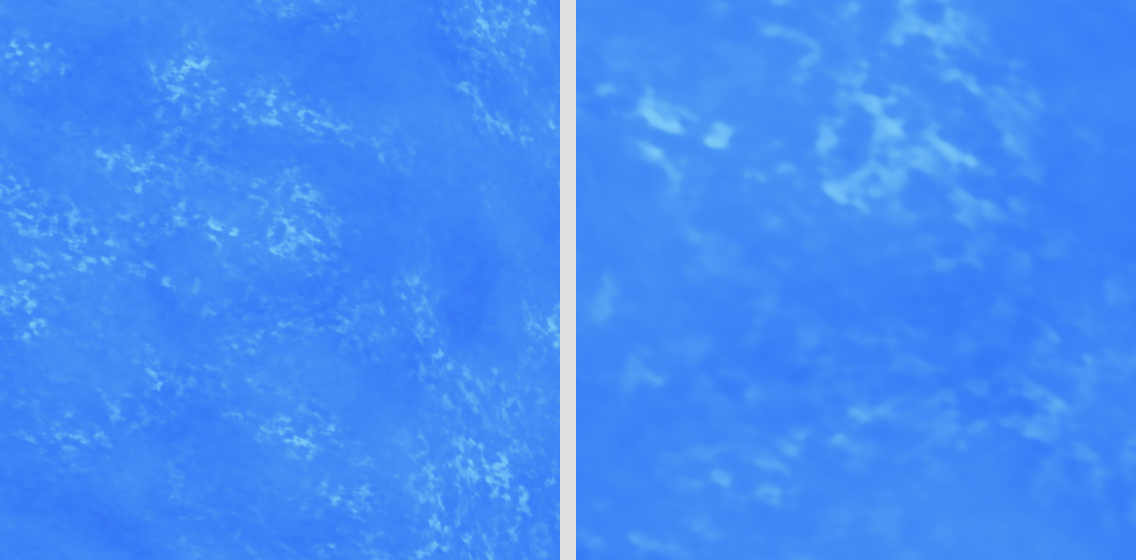
Left: the whole. Right: its middle third, enlarged.
Give the GLSL for this texture, as a WebGL 2 fragment shader.

```glsl
#version 300 es
precision highp float;

uniform vec2 u_resolution;
out vec4 fragColor;

const vec3 DEEP_BLUE = vec3(0.210, 0.472, 0.968);
const vec3 LIGHT_BLUE = vec3(0.300, 0.602, 0.955);
const vec3 GLINT_BLUE = vec3(0.480, 0.775, 0.970);

const float BASE_TONE = 0.36;
const float BROAD_CONTRAST = 1.15;
const float GRAIN_CONTRAST = 0.50;
const float PATCH_LIFT = 0.24;
const float GLINT_STRENGTH = 0.90;
const float GRAIN_SCALE = 68.0;
const float GRAIN_STRETCH = 1.4;
const float SHALLOW_ANGLE = -0.38;
const float STEEP_ANGLE = -1.05;

float hash(ivec2 cell) {
    uvec2 q = uvec2(cell) * uvec2(1597u, 3571u);
    uint n = (q.x ^ q.y) * 668265u;
    n = (n ^ (n >> 15)) * 739981u;
    n = (n ^ (n >> 13)) * 915737u;
    return float((n ^ (n >> 16)) & 65535u) / 65535.0;
}

float valueNoise(vec2 p) {
    vec2 cell = floor(p);
    vec2 f = p - cell;
    ivec2 i = ivec2(cell);
    f = f * f * f * (f * (f * 6.0 - 15.0) + 10.0);
    float low = mix(hash(i), hash(i + ivec2(1, 0)), f.x);
    float high = mix(hash(i + ivec2(0, 1)), hash(i + ivec2(1, 1)), f.x);
    return mix(low, high, f.y);
}

// Layered noise, normalised to 0..1; each octave is turned and shifted.
float fbm(vec2 p, int octaves, float gain) {
    const mat2 TURN = mat2(0.88, 0.475, -0.475, 0.88);
    float sum = 0.0, weight = 1.0, total = 0.0;
    for (int i = 0; i < octaves; i++) {
        sum += weight * valueNoise(p);
        total += weight;
        weight *= gain;
        p = TURN * p * 2.03 + vec2(17.3, 9.1);
    }
    return sum / total;
}

// Coordinates whose x axis runs along the given angle, narrowed across it.
vec2 alongAngle(vec2 p, float angle, float stretch) {
    vec2 dir = vec2(cos(angle), sin(angle));
    return vec2(dot(p, dir), dot(p, vec2(-dir.y, dir.x)) * stretch);
}

float blob(vec2 p, vec2 centre, vec2 radius) {
    vec2 d = (p - centre) / radius;
    return exp(-dot(d, d));
}

void main() {
    vec2 uv = gl_FragCoord.xy / min(u_resolution.x, u_resolution.y);
    float steepness = smoothstep(0.55, 0.85, uv.x);

    // Slow drift between deep and lighter water
    vec2 warp = vec2(fbm(uv * 5.0 + 31.0, 3, 0.5), fbm(uv * 5.0 + 57.0, 3, 0.5)) - 0.5;
    vec2 flow = uv + 0.10 * warp;
    vec2 shallow = alongAngle(flow, SHALLOW_ANGLE, 1.7);
    vec2 steep = alongAngle(flow, STEEP_ANGLE, 1.9);
    float broad = mix(fbm(shallow * 5.0 + 3.0, 5, 0.6),
                      fbm(steep * 5.0 + 11.0, 5, 0.6), steepness);

    // Fine ripples
    vec2 rippled = uv + 0.02 * warp;
    float grain = mix(
        fbm(alongAngle(rippled, SHALLOW_ANGLE, GRAIN_STRETCH) * GRAIN_SCALE, 2, 0.5),
        fbm(alongAngle(rippled, STEEP_ANGLE, GRAIN_STRETCH) * GRAIN_SCALE, 2, 0.5),
        steepness);

    // Ragged patches of glitter, densest in the middle left and lower right
    float density = 0.10 * blob(uv, vec2(0.34, 0.53), vec2(0.34, 0.28))
                  + 0.27 * blob(uv, vec2(0.95, 0.08), vec2(0.21, 0.22))
                  - 0.06 * blob(uv, vec2(0.82, 0.62), vec2(0.22, 0.30));
    float cover = mix(fbm(shallow * 7.0 + 43.0, 4, 0.65),
                      fbm(steep * 7.0 + 71.0, 4, 0.65), steepness);
    float glitter = smoothstep(0.44, 0.84, cover + density);
    float glint = smoothstep(0.42, 0.88, grain);

    float tone = BASE_TONE
               + BROAD_CONTRAST * (broad - 0.5)
               + GRAIN_CONTRAST * (0.6 + glitter) * (grain - 0.5)
               + glitter * (PATCH_LIFT + GLINT_STRENGTH * glint);

    vec3 colour = mix(DEEP_BLUE, LIGHT_BLUE, clamp(tone, 0.0, 1.0));
    colour = mix(colour, GLINT_BLUE, clamp(tone - 1.0, 0.0, 1.0));
    fragColor = vec4(colour, 1.0);
}
```
